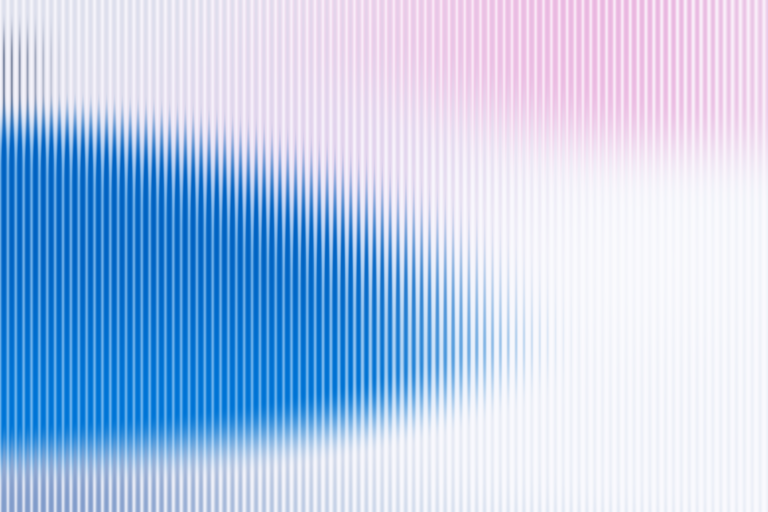
A WebGL 2 fragment shader for this background:

```glsl
#version 300 es
precision highp float;
// Soft blue and pink glows seen through vertical reeded glass.
// Each rib bends the sample point of smooth colour fields, then a
// bright seam and a faint shaded core are laid over every rib.

uniform vec2 u_resolution;
out vec4 fragColor;

const float TAU = 6.2831853;
const float RIBS = 97.5;

// Blue mass: bounded by a falling upper curve, a rising lower one, and a soft right side
float blueGlow(vec2 p) {
    float x = max(p.x, 0.0);
    float top = 0.755 - 0.1 * x - 0.75 * x * x;
    float bottom = 0.115 + 0.5 * x * x * x;
    float soft = 0.055 + 0.14 * x;
    float upper = 1.0 - smoothstep(top - soft, top + soft, p.y);
    float lower = smoothstep(bottom - 0.06, bottom + 0.05 + 0.1 * x, p.y);
    return upper * lower * (1.0 - smoothstep(0.40, 0.74, x));
}

// Pink band: upper right, its lower edge sinking to the right
float pinkGlow(vec2 p) {
    float edge = mix(0.80, 0.655, smoothstep(0.4, 0.85, p.x));
    float rise = smoothstep(edge - 0.06, edge + 0.14, p.y);
    float side = smoothstep(0.18, 0.74, p.x);
    return rise * side * (1.0 - 0.4 * smoothstep(0.8, 1.0, p.x));
}

// Smooth scene behind the glass
vec3 backdrop(vec2 p) {
    vec3 paper = mix(vec3(0.90, 0.905, 0.94), vec3(0.965, 0.97, 0.985),
                     smoothstep(0.1, 0.75, p.x));
    paper = mix(vec3(0.85, 0.89, 0.94), paper,
                smoothstep(-0.05, 0.22, p.y + 0.2 * p.x));

    // Lavender veil between the blue and the pink
    vec2 veil = (p - vec2(0.40, 0.70)) / vec2(0.26, 0.24);
    vec3 color = mix(paper, vec3(0.91, 0.82, 0.93), 0.7 * exp(-dot(veil, veil)));

    color = mix(color, vec3(0.945, 0.745, 0.89), pinkGlow(p));

    // Slate shadow in the lower left corner
    vec2 corner = p / vec2(0.30, 0.15);
    color = mix(color, vec3(0.48, 0.59, 0.78), 0.85 * exp(-dot(corner, corner)));

    vec3 blue = mix(vec3(0.02, 0.48, 0.85), vec3(0.03, 0.41, 0.77),
                    smoothstep(0.15, 0.55, p.y));
    return mix(color, blue, blueGlow(p));
}

void main() {
    vec2 uv = gl_FragCoord.xy / u_resolution;

    // Rib profile: one on the seams, zero on the cores
    float phase = TAU * uv.x * RIBS;
    float seam = 0.5 + 0.5 * cos(phase);
    float bend = seam - 0.45 + 0.12 * sin(phase);

    vec3 color = backdrop(uv + bend * vec2(0.13, 0.035));

    // Seam light is tinted over the blue and white elsewhere
    float blue = blueGlow(uv);
    vec3 light = mix(vec3(0.985, 0.98, 1.0), vec3(0.60, 0.80, 0.97), blue);
    color = mix(color, light, pow(seam, 2.5) * 0.68);

    // Cool shading in the rib cores
    float core = pow(1.0 - seam, 2.0);
    color -= core * vec3(0.035, 0.028, 0.012);

    // Thin grey lines near the upper left edge
    float streak = (1.0 - smoothstep(0.0, 0.1, uv.x))
                 * smoothstep(0.72, 0.82, uv.y) * (1.0 - smoothstep(0.88, 0.98, uv.y));
    color -= streak * core * core * vec3(0.38, 0.35, 0.30);

    // Broad white bloom on the right
    vec2 bloom = (uv - vec2(0.83, 0.50)) / vec2(0.20, 0.22);
    color = mix(color, vec3(0.985, 0.985, 0.995), 0.55 * exp(-dot(bloom, bloom)));

    fragColor = vec4(clamp(color, 0.0, 1.0), 1.0);
}
```
